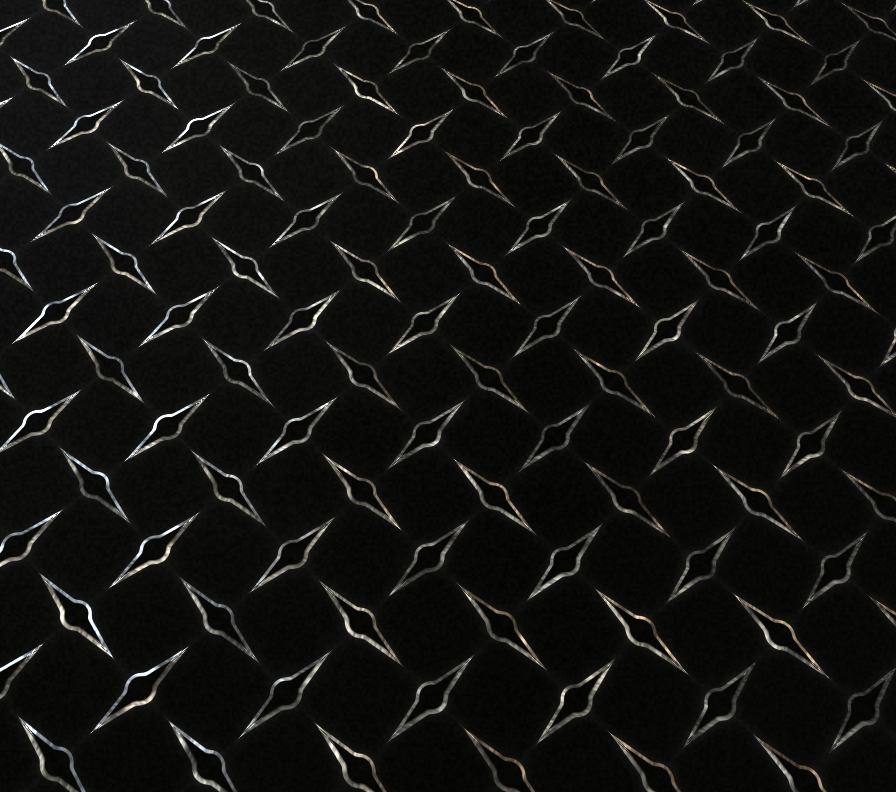
A Shadertoy shader for this texture:

```glsl
#define HALF_LENGTH 0.425
#define ARM_WIDTH 0.083
#define BULB_RADIUS 0.110
#define BEVEL 0.028
#define BEVEL_SHIFT 0.005
#define ROW_TILT 0.027
#define PLATE vec3(0.037, 0.037, 0.031)
#define STEEL vec3(0.52, 0.52, 0.49)
#define WARM vec3(0.56, 0.49, 0.40)
#define COOL vec3(0.76, 0.84, 0.94)

float hash(vec2 p) {
    vec3 q = fract(vec3(p.xyx) * 0.1031);
    q += dot(q, q.yzx + 33.33);
    return fract((q.x + q.y) * q.z);
}

float noise(vec2 p) {
    vec2 i = floor(p), f = fract(p);
    f = f * f * (3.0 - 2.0 * f);
    return mix(mix(hash(i), hash(i + vec2(1, 0)), f.x),
               mix(hash(i + vec2(0, 1)), hash(i + vec2(1, 1)), f.x), f.y);
}

float smoothMin(float a, float b, float k) {
    float h = max(k - abs(a - b), 0.0) / k;
    return min(a, b) - 0.25 * h * h * k;
}

// Slender tapered lug with a round swelling at its middle
float lugDistance(vec2 p) {
    float taper = ARM_WIDTH / HALF_LENGTH;
    float arms = (abs(p.y) - ARM_WIDTH + taper * abs(p.x)) / sqrt(1.0 + taper * taper);
    return smoothMin(arms, length(p) - BULB_RADIUS, 0.018);
}

// Canvas position (y down, in heights) to plate position; z is the local scale
vec3 plateCoords(vec2 p) {
    float depth = p.y - ROW_TILT * (p.x - 0.459);
    float scale = 0.1294 + 0.0615 * depth;
    float column = (p.x - 0.463 + 0.011 * depth) / (scale - 0.003 * (p.x - 0.459));
    return vec3(column, 22.46 - 2.9265 / scale, scale);
}

// Adds one family of lugs; lean is +1 for falling and -1 for rising ones
vec3 addLugs(vec3 color, vec2 plate, float lean, vec2 p, float aa) {
    vec2 offset = vec2(lean < 0.0 ? 0.5 : 0.0);
    vec2 id = round(plate - offset);
    vec2 local = plate - offset - id;
    vec2 seed = id + 40.0 + 17.0 * lean;
    local += 0.010 * (vec2(hash(seed), hash(seed + 5.3)) - 0.5);
    vec2 q = vec2(dot(local, vec2(1.0, lean)), dot(local, vec2(lean, -1.0))) * 0.70711;

    // Bevel between the outer rim and a raised inner face
    float outer = lugDistance(q);
    float inner = lugDistance(q - vec2(0.0, BEVEL_SHIFT)) + BEVEL;
    float body = 1.0 - smoothstep(-aa, aa, outer);
    float bevel = body * smoothstep(-aa, aa, inner);
    float upper = smoothstep(-0.012, 0.012, q.y);

    // Uneven reflection, fine scratches and a brighter crest
    float streak = noise(vec2(q.x * 8.0 + 31.0 * hash(seed), seed.x * 3.0 + seed.y * 7.0 + 11.0 * upper));
    float scratch = noise(vec2(q.x * 60.0 + q.y * 30.0, q.y * 35.0) + seed * 19.0);
    float crest = 1.0 - smoothstep(0.006, 0.018 + aa, abs(outer + 0.009));
    float wear = mix(0.8, 1.2, hash(seed + 9.1));
    float light = (0.46 + 0.95 * streak * streak) * mix(0.65, 1.3, scratch);
    light *= mix(0.6, 1.15, crest) * wear * mix(1.2, 0.85, p.x);

    // Cool glints to the left, warm tarnish on falling upper edges
    float leftLight = 1.0 - smoothstep(0.05, 0.55, p.x);
    float glint = leftLight * step(lean, 0.0) * upper * smoothstep(0.25, 0.65, streak);
    float tarnish = smoothstep(0.25, 0.6, p.x) * upper * step(0.0, lean);
    vec3 metal = mix(STEEL, WARM, max(tarnish, 0.35 * hash(seed + 2.7)));
    metal = mix(metal, COOL, 0.6 * leftLight * upper);

    // Faint scattered light on the plate around the rim
    float halo = exp(-max(outer, 0.0) * 32.0) * (1.0 - body);
    color += STEEL * halo * 0.085 * (0.5 + streak);
    color *= 1.0 - 0.2 * body;
    return mix(color, metal * light + COOL * glint * crest * 0.5, bevel);
}

void mainImage(out vec4 fragColor, in vec2 fragCoord) {
    vec2 uv = fragCoord / iResolution.xy;
    vec2 p = vec2(uv.x * 1.1294, 1.0 - uv.y);
    vec3 plate = plateCoords(p);
    float aa = 0.75 / (iResolution.y * plate.z);

    // Dark coated plate with soft sheen and fine grain
    float sheen = noise(p * 3.0 + 4.0) * 0.6 + noise(p * 9.0) * 0.4;
    float grain = noise(p * 310.0) - 0.5;
    vec3 color = PLATE * (0.7 + 0.5 * sheen) + 0.030 * grain;
    color += vec3(0.028, 0.032, 0.034) * (1.0 - smoothstep(0.0, 0.75, length(p * vec2(1.0, 0.8))));
    color *= mix(1.1, 0.75, smoothstep(0.3, 1.3, p.x * 0.5 + p.y));
    color += 0.09 * smoothstep(0.985, 1.0, noise(p * 140.0)) * hash(floor(p * 50.0));

    color = addLugs(color, plate.xy, 1.0, p, aa);
    color = addLugs(color, plate.xy, -1.0, p, aa);
    fragColor = vec4(clamp(color, 0.0, 1.0), 1.0);
}
```
